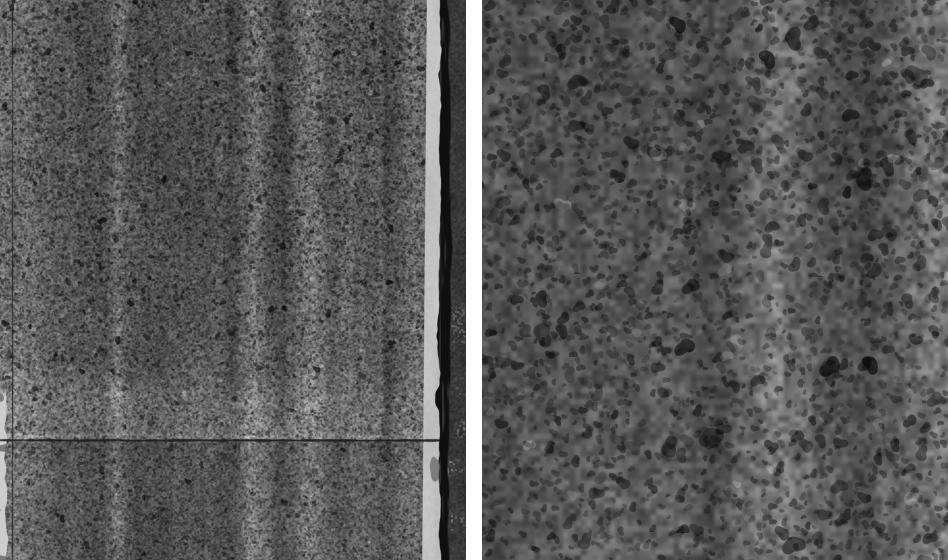
Left, the full canvas; right, a detail of the centre.
Write a Shadertoy shader that draws this texture.

```glsl
// Weathered speckled stone slab with vertical stains, a joint, a pale strip and a dark gap.

float hash(vec2 p) {
    vec3 q = fract(p.xyx * 0.1031);
    q += dot(q, q.yzx + 33.33);
    return fract((q.x + q.y) * q.z);
}

float noise(vec2 p) {
    vec2 i = floor(p), f = fract(p);
    f = f * f * (3.0 - 2.0 * f);
    float low = mix(hash(i), hash(i + vec2(1, 0)), f.x);
    float high = mix(hash(i + vec2(0, 1)), hash(i + vec2(1, 1)), f.x);
    return mix(low, high, f.y);
}

float bump(float x, float centre, float width) {
    float d = (x - centre) / width;
    return exp(-d * d);
}

float above(float x, float edge, float soft) {
    return smoothstep(edge - soft, edge + soft, x);
}

// Angular grains scattered one per cell; returns the strongest grain here.
float grains(vec2 p, float density, float coverage, float radius, float seed, float px) {
    vec2 q = p * density, cell = floor(q);
    float soft = px * density * 0.8, strongest = 0.0;
    for (int j = -1; j <= 1; j++)
    for (int i = -1; i <= 1; i++) {
        vec2 id = cell + vec2(i, j), key = id + seed;
        vec2 centre = id + vec2(hash(key + 11.3), hash(key + 47.7));
        vec2 d = q - centre;
        float turn = 6.283 * hash(key + 71.1);
        float angle = atan(d.y, d.x);
        float size = radius * mix(0.45, 1.0, hash(key + 5.9));
        size *= 1.0 + 0.25 * cos(2.0 * angle + turn) + 0.13 * cos(3.0 * angle - turn);
        float mask = 1.0 - above(length(d), size, soft);
        float present = step(hash(key + 93.5), coverage);
        strongest = max(strongest, mask * present * mix(0.45, 1.0, hash(key + 29.2)));
    }
    return strongest;
}

// Broad and thin vertical stains: centre, width, brightness.
float stains(vec2 uv) {
    vec3 streaks[11] = vec3[11](
        vec3(0.03, 0.07, 0.09), vec3(0.20, 0.035, -0.045), vec3(0.252, 0.013, 0.09),
        vec3(0.32, 0.045, -0.05), vec3(0.50, 0.014, -0.055), vec3(0.545, 0.024, 0.11),
        vec3(0.605, 0.016, -0.03), vec3(0.665, 0.029, 0.14), vec3(0.76, 0.04, 0.02),
        vec3(0.832, 0.013, -0.05), vec3(0.895, 0.035, 0.08));
    float sum = 0.0;
    float sway = 0.006 * (noise(vec2(uv.x * 6.0, uv.y * 3.0)) - 0.5);
    for (int i = 0; i < 11; i++)
        sum += streaks[i].z * bump(uv.x + sway, streaks[i].x, streaks[i].y);
    sum += 0.06 * (noise(vec2(uv.x * 38.0, uv.y * 1.6)) - 0.5);
    sum += 0.045 * (noise(vec2(uv.x * 110.0, uv.y * 2.5 + 7.0)) - 0.5);
    return sum;
}

float slab(vec2 uv, vec2 p, float jointY, float px) {
    float upper = above(uv.y, jointY, px);
    float tone = 0.345 + stains(uv);

    // Paler wash gathering above the joint, with a bright lip
    float washTop = 0.32 - 0.07 * uv.x + 0.03 * noise(uv * vec2(9.0, 2.0));
    tone += upper * 0.055 * (1.0 - smoothstep(washTop - 0.03, washTop + 0.05, uv.y));
    tone += upper * 0.04 * (1.0 - smoothstep(0.2, 0.55, uv.y));
    tone += upper * 0.07 * bump(uv.y, jointY + 0.007, 0.005);
    tone -= 0.09 * bump(uv.x, 0.832, 0.01) * bump(uv.y, 0.27, 0.11);
    tone += 0.05 * (noise(p * 14.0) - 0.5);

    // Fine grit, then three sizes of dark grain and a few light ones
    float grit = noise(p * 290.0) - 0.5 + 0.6 * (noise(p * 150.0 + 31.0) - 0.5);
    tone *= 1.0 + 0.5 * grit;
    float coarse = smoothstep(0.2, 0.6, uv.y);
    tone *= 1.0 - 0.42 * grains(p, 180.0, 0.5, 0.42, 3.0, px);
    tone *= 1.0 - 0.50 * grains(p, 100.0, mix(0.16, 0.42, coarse), 0.42, 140.0, px);
    tone *= 1.0 - 0.65 * grains(p, 48.0, mix(0.04, 0.15, coarse), 0.30, 270.0, px);
    tone += 0.14 * grains(p, 70.0, 0.04, 0.32, 410.0, px);
    return tone;
}

void mainImage(out vec4 fragColor, in vec2 fragCoord) {
    vec2 uv = fragCoord / iResolution.xy;
    vec2 p = fragCoord / iResolution.y;
    float px = 1.0 / iResolution.y;
    float jointY = 0.2135 + 0.0012 * (noise(vec2(uv.x * 40.0, 2.0)) - 0.5);
    float tone = slab(uv, p, jointY, px);

    // Peeling paint on the lower left edge
    float peel = 0.013 + 0.012 * (noise(uv * vec2(30.0, 55.0)) - 0.5);
    float paint = (1.0 - above(uv.x, peel, px)) * (1.0 - above(uv.y, 0.3, 0.01));
    float chips = above(noise(p * 45.0 + 8.0), 0.72, 0.05);
    tone = mix(tone, mix(0.8, 0.48, chips), paint);

    // Pale strip with a chipped patch
    float strip = above(uv.x, mix(0.906, 0.916, uv.y), px);
    float pale = 0.76 + 0.05 * (noise(p * vec2(60.0, 9.0)) - 0.5) + 0.03 * (noise(p * 240.0) - 0.5);
    float patchSize = length((uv - vec2(0.933, 0.16)) / vec2(0.011, 0.021));
    patchSize += 0.5 * (noise(p * 70.0) - 0.5);
    pale = mix(pale, 0.49, 1.0 - above(patchSize, 1.0, 0.1));
    tone = mix(tone, pale, strip);

    // Vertical crack and horizontal joint
    float crack = 1.0 - above(abs(uv.x - 0.027), 0.0012, px);
    tone = mix(tone, 0.12, crack * mix(0.55, 0.95, noise(vec2(3.0, uv.y * 30.0))));
    float jointHalf = 0.0012 + 0.0014 * noise(vec2(uv.x * 75.0, 5.0));
    float joint = 1.0 - above(abs(uv.y - jointY), jointHalf, px);
    tone = mix(tone, 0.11, joint * 0.92);

    // Ragged black gap and the dark wall beyond it
    float rag = noise(vec2(1.0, uv.y * 22.0)) + 0.5 * noise(vec2(6.0, uv.y * 90.0)) - 0.75;
    float gapLeft = 0.944 + 0.005 * rag - 0.011 * bump(uv.y, 0.29, 0.02) - 0.006 * bump(uv.y, 0.39, 0.05);
    float gapRight = 0.963 + 0.006 * bump(uv.y, 0.58, 0.2) + 0.006 * (noise(vec2(9.0, uv.y * 18.0)) - 0.5);
    float gap = 0.06 + 0.12 * above(noise(p * vec2(220.0, 20.0)), 0.8, 0.12);
    tone = mix(tone, gap, above(uv.x, gapLeft, px));
    float wall = 0.215 + 0.09 * (noise(p * 260.0) - 0.5) + 0.05 * (noise(p * 25.0) - 0.5);
    float dust = above(noise(p * 30.0), 0.55, 0.25) * (1.0 - smoothstep(0.3, 0.6, uv.y));
    wall += 0.25 * dust * above(noise(p * 280.0 + 17.0), 0.68, 0.12);
    tone = mix(tone, wall, above(uv.x, gapRight, px * 1.5));

    fragColor = vec4(vec3(clamp(tone, 0.0, 1.0)), 1.0);
}
```
